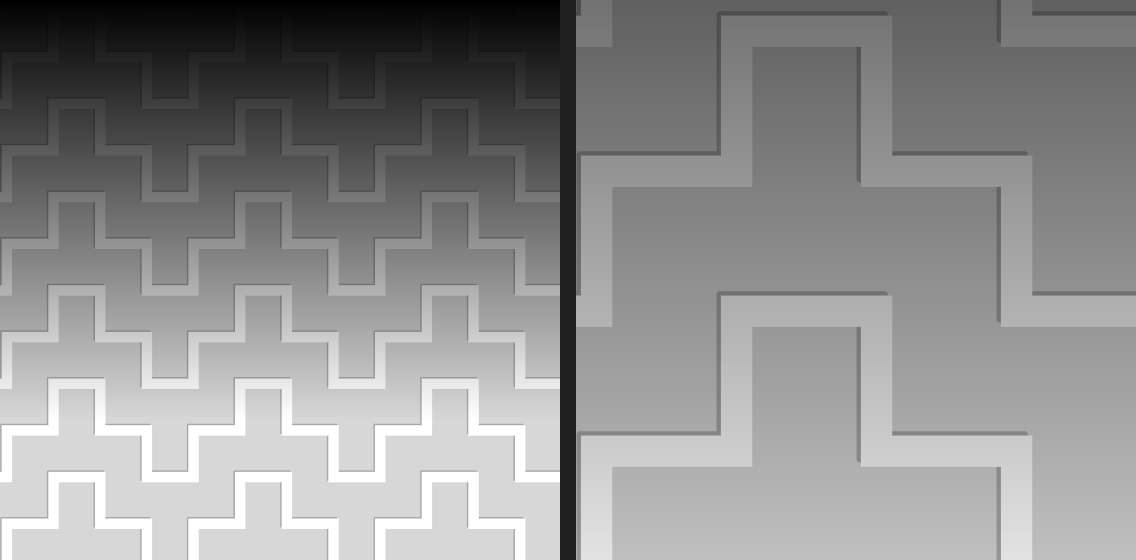
Left: the whole. Right: its middle third, enlarged.
Give the GLSL for this pattern, as a WebGL 1 fragment shader.

```glsl
precision highp float;
// Interlocking stepped zigzag lines, 3 repeats across and 6 down, fading to black at the top.
// Each line is a union of box distances in a folded cell; a shifted rounded copy
// beneath it makes the thin shadow along the upper and left edges.

uniform vec2 u_resolution;

const float STEPS = 12.0;                      // stair steps across the canvas
const vec2 PERIOD = vec2(4.0, 2.0);            // repeat size, in steps
const vec2 CREST = vec2(1.647, 0.223);         // centre of a stair top, from upper left
const float HALF_WIDTH = 0.112;                // half the line width, in steps
const vec2 SHADOW_SHIFT = vec2(-0.031, -0.031);
const float SHADOW_ROUNDING = 0.025;
const float FADE_END = 0.75;                   // depth at which full brightness is reached
const float GROUND_GREY = 0.843;
const float SHADOW_GREY = 0.66;
const float LINE_GREY = 1.0;

// Distance to a box of given centre and half size, with rounded corners
float boxDistance(vec2 p, vec2 centre, vec2 halfSize, float rounding) {
  vec2 d = abs(p - centre) - halfSize + rounding;
  return length(max(d, 0.0)) + min(max(d.x, d.y), 0.0) - rounding;
}

// Distance to the repeating stair line; p is in steps with y pointing down
float stairDistance(vec2 p, float rounding) {
  vec2 cell = mod(p - CREST + 0.5 * PERIOD, PERIOD) - 0.5 * PERIOD;
  cell.x = abs(cell.x);
  vec2 mirrored = vec2(cell.x, abs(cell.y));
  vec2 flat_ = vec2(0.5 + HALF_WIDTH, HALF_WIDTH);
  vec2 riser = flat_.yx;

  // Crest, middle tread and trough
  float d = boxDistance(cell, vec2(0.0), flat_, rounding);
  d = min(d, boxDistance(mirrored, vec2(1.0, 1.0), flat_, rounding));
  d = min(d, boxDistance(cell, vec2(2.0, 0.0), flat_, rounding));

  // Upper and lower risers
  d = min(d, boxDistance(cell, vec2(0.5, 0.5), riser, rounding));
  return min(d, boxDistance(cell, vec2(1.5, -0.5), riser, rounding));
}

// Antialiased coverage of a shape
float coverage(float d, float pixel) {
  return clamp(0.5 - d / pixel, 0.0, 1.0);
}

void main() {
  vec2 uv = gl_FragCoord.xy / u_resolution;
  float depth = 1.0 - uv.y;
  vec2 p = vec2(uv.x, depth) * STEPS;
  float pixel = STEPS / min(u_resolution.x, u_resolution.y);

  // Ground, then shadow, then line
  float shadow = coverage(stairDistance(p - SHADOW_SHIFT, SHADOW_ROUNDING), pixel);
  float line = coverage(stairDistance(p, 0.0), pixel);
  float grey = mix(GROUND_GREY, SHADOW_GREY, shadow);
  grey = mix(grey, LINE_GREY, line);

  // Vertical fade over everything
  grey *= clamp(depth / FADE_END, 0.0, 1.0);
  gl_FragColor = vec4(vec3(grey), 1.0);
}
```
